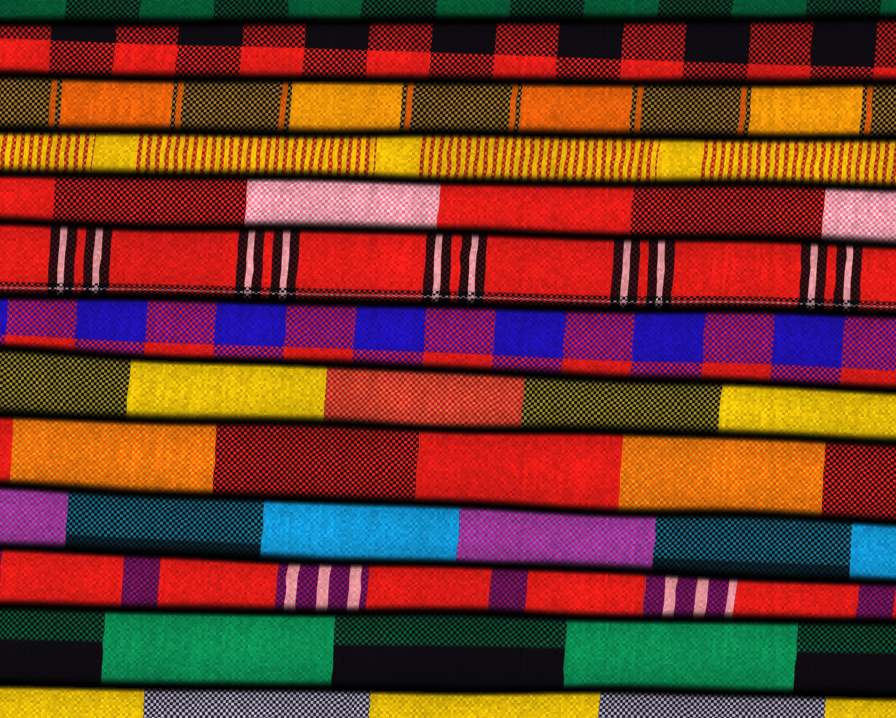
Give the GLSL for this texture, as a Shadertoy shader.

```glsl
// Stack of folded checked and striped woven cloths, seen edge on.

// Left and right heights of the seams; the canvas is 768 units wide, y runs down
const vec2 SEAMS[14] = vec2[14](
    vec2(-30, -32), vec2(20, 17), vec2(66, 73), vec2(113, 119), vec2(150, 161),
    vec2(193, 210), vec2(253, 271), vec2(301, 336), vec2(356, 380), vec2(418, 449),
    vec2(471, 499), vec2(522, 533), vec2(587, 597), vec2(650, 660));

const vec3 RED = vec3(.95, .12, .10);
const vec3 BLACK = vec3(.06, .05, .07);
const vec3 YELLOW = vec3(.98, .80, .04);
const vec3 ORANGE = vec3(.96, .40, .05);
const vec3 GREEN = vec3(.05, .58, .34);
const vec3 BLUE = vec3(.13, .07, .72);
const vec3 CYAN = vec3(.08, .64, .90);
const vec3 PINK = vec3(.98, .72, .75);
const vec3 PURPLE = vec3(.36, .08, .42);

float hash(vec2 p) {
    vec3 q = fract(vec3(p.xyx) * .1031);
    q += dot(q, q.yzx + 33.33);
    return fract((q.x + q.y) * q.z);
}

float noise(vec2 p) {
    vec2 i = floor(p), f = fract(p);
    f = f * f * (3. - 2. * f);
    return mix(mix(hash(i), hash(i + vec2(1, 0)), f.x),
               mix(hash(i + vec2(0, 1)), hash(i + 1.), f.x), f.y);
}

float seam(int k, float x) {
    return mix(SEAMS[k].x, SEAMS[k].y, x / 768.) + 4. * noise(vec2(x / 130., float(k) * 7.)) - 2.;
}

// Soft mask of a stripe that repeats along x
float band(float x, float start, float width, float period) {
    float d = abs(mod(x - start - .5 * width + .5 * period, period) - .5 * period);
    return 1. - smoothstep(-.8, .8, d - .5 * width);
}

// Three equal blocks in turn, a beginning at start
vec3 blocks(float x, float start, float width, vec3 a, vec3 b, vec3 c) {
    vec3 col = mix(a, b, band(x, start + width, width, 3. * width));
    return mix(col, c, band(x, start + 2. * width, width, 3. * width));
}

// Thread colours of each cloth; v runs from 0 at its top to 1 at its bottom
void threads(int cloth, float x, float v, out vec3 warp, out vec3 weft) {
    weft = RED;
    if (cloth == 0) {
        warp = mix(BLACK, GREEN * .7, band(x, -6., 63., 127.));
        weft = GREEN * .55;
    } else if (cloth == 1) {
        float split = mix(.28, .75, x / 768.);
        warp = mix(RED, BLACK, band(x, 43., 55., 108.7));
        weft = mix(BLACK, RED, smoothstep(-.02, .02, v - split));
    } else if (cloth == 2) {
        float bright = mod(floor((x - 3.) / 197.), 2.);
        float cell = band(x, 52., 95., 197.);
        float lines = band(x, 43., 5., 197.) + band(x, 151., 5., 197.);
        vec3 fill = mix(ORANGE, vec3(1, .62, .04), bright);
        warp = mix(mix(BLACK, ORANGE, lines), fill, cell);
        weft = mix(mix(vec3(.62, .45, .14), ORANGE * .8, lines), fill, cell);
    } else if (cloth == 3) {
        float stripe = band(x, 118., 3.6, 7.8) * (1. - band(x, 80., 38., 242.));
        warp = mix(YELLOW, vec3(.66, .14, .10), stripe);
        weft = mix(YELLOW * vec3(1, .92, 1), vec3(.85, .42, .08), stripe);
    } else if (cloth == 4) {
        warp = blocks(x, -119., 165., RED, BLACK, vec3(1, .88, .90));
        weft = mix(RED, vec3(.95, .42, .52), band(x, 211., 165., 495.));
    } else if (cloth == 5) {
        float dark = band(x, 42., 22., 161.) + band(x, 72., 22., 161.);
        float light = band(x, 50., 6., 161.) + band(x, 80., 6., 161.);
        warp = mix(mix(RED, BLACK, dark), PINK, light);
        weft = mix(RED, mix(BLACK, PINK, light), .75 * dark);
        weft = mix(weft, BLACK, smoothstep(.78, .81, v));
        weft = mix(weft, PINK, .8 * band(v * 50., 43., 1.6, 100.));
    } else if (cloth == 6) {
        warp = mix(RED, BLUE, band(x, 65., 60., 119.4));
        weft = mix(BLUE, RED, smoothstep(.70, .74, v));
    } else if (cloth == 7) {
        warp = blocks(x, -59., 169., BLACK, YELLOW, vec3(.86, .08, .16));
        weft = mix(vec3(.62, .55, .14), YELLOW, band(x, 110., 169., 507.));
        weft = mix(weft, vec3(.82, .42, .20), band(x, 279., 169., 507.));
    } else if (cloth == 8) {
        warp = blocks(x, 10., 174., vec3(1, .68, .06), BLACK, RED);
        weft = mix(RED, ORANGE, .7 * band(x, 10., 174., 522.));
    } else if (cloth == 9) {
        warp = blocks(x, 57., 168., BLACK, CYAN, vec3(.80, .12, .52));
        weft = mix(vec3(.08, .46, .56), CYAN, band(x, 225., 168., 504.));
        weft = mix(weft, vec3(.50, .34, .72), band(x, 393., 168., 504.));
        weft *= 1. - .6 * smoothstep(.70, .76, v) * band(x, 57., 168., 504.);
    } else if (cloth == 10) {
        float group = band(x, 237., 78., 315.);
        float light = group * band(x, 245., 10., 27.);
        float dark = max(group, band(x, 105., 31., 315.));
        warp = mix(mix(RED, PURPLE * .8, dark), PINK, light);
        weft = mix(RED, mix(PURPLE, PINK, light), .7 * dark);
    } else if (cloth == 11) {
        float cell = band(x, 88., 198., 396.);
        warp = mix(BLACK, GREEN, cell);
        weft = mix(mix(GREEN * .65, BLACK, smoothstep(.38, .44, v)), GREEN, cell);
    } else {
        float cell = band(x, 122., 194., 390.);
        warp = mix(YELLOW, vec3(.12, .12, .28), cell);
        weft = mix(YELLOW, vec3(.76, .72, .70), cell);
    }
}

void mainImage(out vec4 fragColor, in vec2 fragCoord) {
    float unit = 768. / iResolution.x;
    vec2 p = vec2(fragCoord.x, iResolution.y - fragCoord.y) * unit;

    int cloth = 0;
    for (int k = 1; k < 13; k++) if (p.y > seam(k, p.x)) cloth = k;
    float top = seam(cloth, p.x), bottom = seam(cloth + 1, p.x);
    float v = (p.y - top) / (bottom - top);

    // Plain weave with slightly wandering threads
    vec2 q = vec2(p.x + 4. * (v - .5), p.y - top) + 1.6 * noise(p / 11.) - .8;
    vec2 wave = sin(q * 3.1416 / 2.5);
    float detail = 1. - smoothstep(1.7, 3.2, unit);
    float over = .5 + .5 * detail * clamp(1.7 * wave.x * wave.y, -1., 1.);
    vec3 warp, weft;
    threads(cloth, q.x, v, warp, weft);
    vec3 col = mix(warp, weft, over);

    // Thread relief, slubs and broad creases
    col *= .94 + .12 * (over - .5) + .16 * (hash(floor(q / 2.5)) - .5) * detail;
    col *= .92 + .16 * noise(vec2(q.x / 3., q.y / 28.)) * noise(p / 45.) + .06 * noise(p / 70.);

    // Rounded fold and the dark gaps between cloths
    col *= .80 + .20 * sin(3.1416 * clamp(v * .9 + .08, 0., 1.));
    col *= mix(.12, 1., smoothstep(0., 5., p.y - top));
    col *= mix(.04, 1., smoothstep(1., 8. + 3. * noise(p / 60.), bottom - p.y));
    fragColor = vec4(col, 1);
}
```
